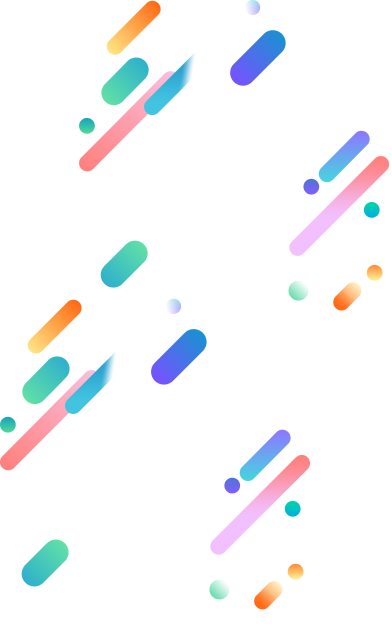
Give the GLSL for this background, as a Shadertoy shader.

```glsl
// Two staggered clusters of diagonal gradient pills and dots on white.

const vec2 DIAGONAL = vec2(0.7071, -0.7071); // towards the upper right
const vec2 DOWN = vec2(0.0, 1.0);
const vec3 WHITE = vec3(1.0);
const vec3 MINT = vec3(0.38, 0.88, 0.65);
const vec3 TEAL = vec3(0.18, 0.69, 0.80);
const vec3 CYAN = vec3(0.26, 0.77, 0.88);
const vec3 CORAL = vec3(1.0, 0.50, 0.49);
const vec3 LILAC = vec3(0.95, 0.75, 1.0);
const vec3 VIOLET = vec3(0.47, 0.32, 1.0);
const vec3 ORANGE = vec3(1.0, 0.41, 0.08);
const vec3 YELLOW = vec3(1.0, 0.90, 0.52);

// Distance to a capsule running from a to b.
float capsule(vec2 p, vec2 a, vec2 b, float radius) {
    vec2 ab = b - a;
    float h = clamp(dot(p - a, ab) / max(dot(ab, ab), 1e-4), 0.0, 1.0);
    return length(p - a - h * ab) - radius;
}

// Paints a capsule with a linear gradient along dir.
void pill(inout vec3 col, vec2 p, vec2 a, vec2 b, float radius,
          vec2 dir, vec3 from, vec3 to) {
    float span = abs(dot(b - a, dir)) + 2.0 * radius;
    float t = clamp(dot(p - 0.5 * (a + b), dir) / span + 0.5, 0.0, 1.0);
    float pixel = 773.0 / iResolution.y;
    float cover = clamp(0.5 - capsule(p, a, b, radius) / pixel, 0.0, 1.0);
    col = mix(col, mix(from, to, t), cover);
}

void dot2(inout vec3 col, vec2 p, vec2 c, float radius, vec2 dir, vec3 from, vec3 to) {
    pill(col, p, c, c, radius, dir, from, to);
}

void leftGroup(inout vec3 col, vec2 p) {
    pill(col, p, vec2(139, 56), vec2(184, 11), 10.0, DIAGONAL, YELLOW, ORANGE);
    pill(col, p, vec2(137.5, 112), vec2(164.5, 84.5), 15.0, DIAGONAL, MINT, TEAL);
    pill(col, p, vec2(105.5, 197), vec2(206, 96), 10.0, DIAGONAL, CORAL, vec3(0.98, 0.75, 0.87));

    // Cyan bar dissolving into white at its upper end
    vec3 bar = mix(CYAN, vec3(0.18, 0.63, 0.81), smoothstep(130.0, 75.0, p.y));
    bar = mix(bar, WHITE, smoothstep(219.0, 235.0, p.x + 0.15 * (p.y - 82.0)));
    pill(col, p, vec2(184, 129), vec2(240, 73), 10.0, DIAGONAL, bar, bar);

    dot2(col, p, vec2(105, 152), 9.5, DOWN, vec3(0.08, 0.64, 0.74), vec3(0.32, 0.85, 0.60));
    pill(col, p, vec2(137, 332), vec2(163, 306), 15.3, DIAGONAL, TEAL, MINT);
}

void centreGroup(inout vec3 col, vec2 p) {
    vec3 rim = mix(vec3(0.58, 0.84, 0.90), vec3(0.70, 0.62, 1.0), smoothstep(0.0, 17.0, p.y));
    dot2(col, p, vec2(305, 9), 9.2, normalize(vec2(1.0, -0.25)), WHITE, rim);
    pill(col, p, vec2(293.5, 88), vec2(329.5, 52), 15.5, DIAGONAL, VIOLET, vec3(0.10, 0.57, 0.82));
}

void rightGroup(inout vec3 col, vec2 p) {
    pill(col, p, vec2(395, 210), vec2(436.5, 168), 10.0, DOWN, vec3(0.56, 0.46, 1.0), vec3(0.27, 0.84, 0.87));

    // Long bar: coral above, settling to lilac past its middle
    vec3 blush = mix(CORAL, LILAC, smoothstep(185.0, 268.0, p.y));
    pill(col, p, vec2(359.5, 299), vec2(460, 198.5), 10.0, DOWN, blush, blush);

    dot2(col, p, vec2(376, 225.5), 9.5, DOWN, vec3(0.30, 0.46, 0.82), vec3(0.52, 0.36, 1.0));
    dot2(col, p, vec2(449, 253.5), 9.5, DOWN, vec3(0.0, 0.84, 0.63), vec3(0.0, 0.68, 0.90));
    dot2(col, p, vec2(360.5, 351), 12.0, DIAGONAL, vec3(0.40, 0.86, 0.68), WHITE);

    vec3 ember = mix(ORANGE, vec3(1.0, 0.96, 0.78), smoothstep(48.0, 90.0, p.x - p.y + 20.0));
    pill(col, p, vec2(412.5, 365), vec2(426.5, 351), 10.0, DIAGONAL, ORANGE, ember);
    dot2(col, p, vec2(452.5, 329.5), 9.5, DOWN, vec3(1.0, 0.54, 0.20), vec3(1.0, 0.95, 0.60));
}

void mainImage(out vec4 fragColor, in vec2 fragCoord) {
    // Layout units: 773 per canvas height, y running downwards
    vec2 p = vec2(fragCoord.x, iResolution.y - fragCoord.y) * 773.0 / iResolution.y;
    vec3 col = WHITE;

    // The same cluster, repeated lower and further left
    for (int i = 0; i < 2; i++) {
        vec2 q = p - float(i) * vec2(-95.5, 361.0);
        leftGroup(col, q);
        centreGroup(col, q);
        rightGroup(col, q);
    }
    fragColor = vec4(col, 1.0);
}
```
